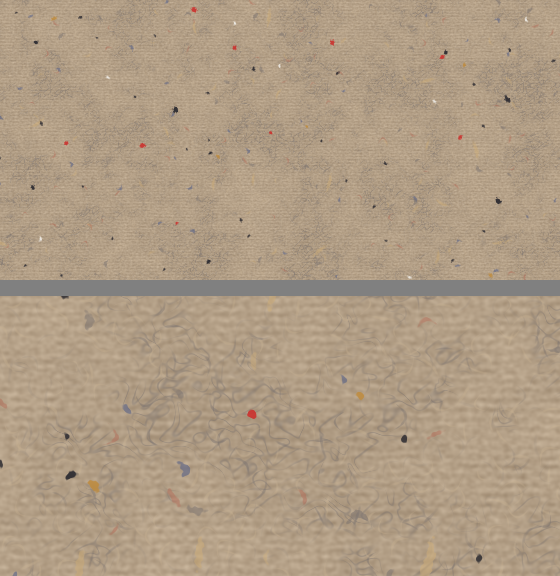
Top: the whole. Bottom: its middle third, enlarged.
This texture is drawn by a WebGL 1 fragment shader. Its source:

```glsl
precision highp float;
uniform vec2 u_resolution;

const vec3 PAPER = vec3(0.700, 0.622, 0.525);
const vec3 SHADE = vec3(0.47, 0.44, 0.43);
const vec3 PALE = vec3(0.80, 0.71, 0.58);
const vec3 STRAW = vec3(0.81, 0.68, 0.47);
const vec3 ROSE = vec3(0.70, 0.42, 0.34);
const vec3 BLUE = vec3(0.34, 0.38, 0.53);
const vec3 INK = vec3(0.14, 0.14, 0.17);
const vec3 RED = vec3(0.80, 0.18, 0.17);
const vec3 OCHRE = vec3(0.75, 0.54, 0.22);
const vec3 WHITE = vec3(0.94, 0.93, 0.91);

const float RIBS = 88.0;          // ribs per canvas height
const float RIB_DEPTH = 0.017;
const float GRAIN_DEPTH = 0.065;
const float MOTTLE_DEPTH = 0.035;
const float FIBRE_CELL = 0.042;
const vec2 FIBRE_SIZE = vec2(0.013, 0.0016);
const float TAU = 6.2832;

vec2 hash2(vec2 p) {
  vec3 q = fract(p.xyx * vec3(0.1031, 0.1030, 0.0973));
  q += dot(q, q.yzx + 33.33);
  return fract((q.xx + q.yz) * q.zy);
}

vec2 gradient(vec2 cell) {
  float a = TAU * hash2(cell + 91.0).x;
  return vec2(cos(a), sin(a));
}

float noise(vec2 p) {
  vec2 i = floor(p), f = fract(p);
  vec2 u = f * f * f * (f * (f * 6.0 - 15.0) + 10.0);
  vec2 e = vec2(1.0, 0.0);
  float low = mix(dot(gradient(i), f), dot(gradient(i + e), f - e), u.x);
  float high = mix(dot(gradient(i + e.yx), f - e.yx),
                   dot(gradient(i + 1.0), f - 1.0), u.x);
  return mix(low, high, u.y);
}

// Coverage of randomly placed, turned and bent ellipses, at most one per cell
float flecks(vec2 p, float cell, float share, vec2 halfSize, float bend, float seed) {
  vec2 q = p / cell + seed * vec2(0.37, 0.71);
  vec2 id = floor(q) + seed * 17.0;
  vec2 place = hash2(id), form = hash2(id + 41.0), pick = hash2(id + 83.0);
  float margin = min(1.3 * halfSize.x / cell, 0.45);
  vec2 d = (fract(q) - mix(vec2(margin), vec2(1.0 - margin), place)) * cell;
  float a = TAU * form.x, c = cos(a), s = sin(a);
  d = mat2(c, -s, s, c) * d;
  vec2 size = halfSize * mix(0.5, 1.0, form.y);
  d.y += bend * (pick.y - 0.5) * d.x * d.x / size.x;
  float ragged = 0.7 * noise(p * 170.0 + seed);
  float dist = (length(d / size) - 1.0 + ragged) * size.y;
  float soft = 0.8 / u_resolution.y;
  return step(pick.x, share) * smoothstep(soft, -soft, dist);
}

void main() {
  vec2 p = gl_FragCoord.xy / u_resolution.y;

  // Ribbed, grainy sheet
  float warp = 1.8 * noise(p * vec2(3.0, 7.0)) + 0.9 * noise(p * vec2(24.0, 11.0));
  float rib = sin(TAU * RIBS * p.y + warp);
  rib *= 0.9 + 1.3 * noise(p * vec2(38.0, 55.0) + 5.0);
  float grain = noise(p * vec2(95.0, 150.0)) + 0.7 * noise(p * vec2(157.0, 183.0) + 31.0);
  float mottle = noise(p * 5.0 + 3.0) + noise(p * vec2(17.0, 23.0)) * 0.8;
  vec3 color = PAPER + RIB_DEPTH * rib + GRAIN_DEPTH * grain * vec3(0.95, 1.0, 1.0);
  color -= MOTTLE_DEPTH * mottle * vec3(1.0, 0.95, 0.85);

  // Grey pulp clouds with curled edges
  float cloud = smoothstep(-0.15, 0.55, mottle + 0.5 * noise(p * 34.0 + 9.0));
  float curl = abs(noise(p * vec2(48.0, 62.0) + 1.5 * noise(p * 29.0)));
  color = mix(color, SHADE, 0.38 * cloud * smoothstep(0.13, 0.0, curl));

  // Fine matted fibres
  for (int i = 0; i < 4; i++) {
    float seed = float(i) + 1.0;
    float dark = flecks(p, FIBRE_CELL, 0.4, FIBRE_SIZE, 1.6, seed);
    float light = flecks(p, FIBRE_CELL, 0.35, FIBRE_SIZE, 1.6, seed + 10.0);
    color = mix(color, SHADE, dark * (0.1 + 0.35 * cloud));
    color = mix(color, PALE, 0.3 * light);
  }

  // Soft embedded flecks
  color = mix(color, STRAW, 0.5 * flecks(p, 0.20, 0.35, vec2(0.030, 0.0065), 0.5, 21.0));
  color = mix(color, STRAW, 0.4 * flecks(p, 0.12, 0.30, vec2(0.014, 0.0045), 0.8, 22.0));
  color = mix(color, ROSE, 0.5 * flecks(p, 0.10, 0.32, vec2(0.012, 0.0034), 1.6, 23.0));
  color = mix(color, BLUE, 0.6 * flecks(p, 0.13, 0.28, vec2(0.010, 0.0050), 1.2, 24.0));
  color = mix(color, SHADE, 0.5 * flecks(p, 0.11, 0.30, vec2(0.014, 0.0060), 1.6, 25.0));

  // Crisp specks
  color = mix(color, INK, 0.80 * flecks(p, 0.20, 0.45, vec2(0.0075, 0.0050), 0.5, 31.0));
  color = mix(color, INK, 0.88 * flecks(p, 0.40, 0.60, vec2(0.0130, 0.0095), 0.5, 32.0));
  color = mix(color, RED, 0.88 * flecks(p, 0.40, 0.42, vec2(0.0115, 0.0085), 0.5, 33.0));
  color = mix(color, OCHRE, 0.80 * flecks(p, 0.40, 0.32, vec2(0.0100, 0.0065), 0.3, 34.0));
  color = mix(color, WHITE, 0.90 * flecks(p, 0.40, 0.38, vec2(0.0095, 0.0050), 1.0, 35.0));

  gl_FragColor = vec4(color, 1.0);
}
```
